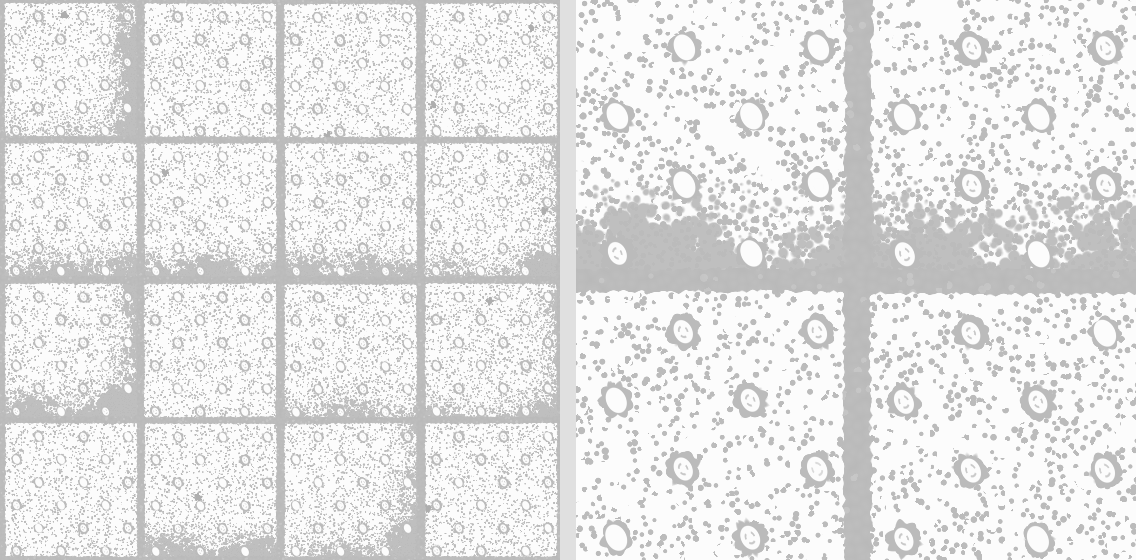
Left, the full canvas; right, a detail of the centre.
This texture map is drawn by a WebGL 1 fragment shader. Its source:

```glsl
precision highp float;
// Speckled pale paving slabs with staggered oval studs, grey joints and edge grime.
uniform vec2 u_resolution;

#define TILES 4.0                      // slabs across and down
#define HALF_SLAB vec2(0.469, 0.474)   // half size of a slab within its repeat
#define STUD_START vec2(0.109, 0.0625) // lowest left stud of a slab
#define STUD_PITCH vec2(0.319, 0.1635) // stud spacing across and up
#define STUD_RADIUS 0.041
#define CORE_SIZE vec2(0.023, 0.031)   // half axes of the pale oval
#define FLECK_CELLS 250.0
#define FLECK_DENSITY 0.33
#define GRIME_DEPTH 0.32
#define PALE vec3(0.99)
#define GREY vec3(0.735)

const float TAU = 6.28318;

float hash(vec2 p) {
  vec3 q = fract(p.xyx * 0.1031);
  q += dot(q, q.yzx + 33.33);
  return fract((q.x + q.y) * q.z);
}

// Wrapping cellular noise: distance to the nearest point, and its random value.
vec2 cellular(vec2 uv, float count) {
  vec2 p = uv * count;
  vec2 base = floor(p);
  vec2 nearest = vec2(9.0, 0.0);
  for (int j = -1; j <= 1; j++) {
    for (int i = -1; i <= 1; i++) {
      vec2 corner = base + vec2(float(i), float(j));
      vec2 id = mod(corner, count);
      vec2 seed = corner + vec2(hash(id + 11.0), hash(id + 47.0));
      float dist = length(p - seed);
      if (dist < nearest.x) nearest = vec2(dist, hash(id + 83.0));
    }
  }
  return nearest;
}

// Coverage of the inside of a distance field.
float inside(float dist, float blur) {
  return 1.0 - smoothstep(-blur, blur, dist);
}

// Small grains, kept where their random value is below the density.
float flecks(vec2 uv, float count, float density) {
  vec2 grain = cellular(uv, count);
  float blur = 0.5 * count / u_resolution.x;
  float radius = 0.3 + 0.25 * fract(grain.y * 37.0);
  return step(grain.y, density) * inside(grain.x - radius, blur);
}

// Layered sines that wrap over the canvas.
float waves(vec2 uv) {
  return 0.5 * sin(TAU * (3.0 * uv.x + 7.0 * uv.y))
       + 0.3 * sin(TAU * (11.0 * uv.x - 5.0 * uv.y) + 1.7)
       + 0.2 * sin(TAU * (19.0 * uv.x + 23.0 * uv.y) + 4.1);
}

// Offset from the nearest stud centre; its column and row go to studId.
vec2 studOffset(vec2 p, out vec2 studId) {
  p -= STUD_START;
  float row = clamp(floor(p.y / STUD_PITCH.y + 0.5), 0.0, 5.0);
  float shift = 0.5 * mod(row, 2.0);
  float column = clamp(floor(p.x / STUD_PITCH.x - shift + 0.5), 0.0, 2.0);
  studId = vec2(column, row);
  return p - vec2(column + shift, row) * STUD_PITCH;
}

void main() {
  vec2 uv = gl_FragCoord.xy / u_resolution;
  float blur = 0.6 * TILES / u_resolution.x;
  vec2 tileId = floor(uv * TILES);
  vec2 nudge = vec2(hash(tileId + 5.0), hash(tileId + 29.0)) - 0.5;
  vec2 slab = fract(uv * TILES) - 0.5 - vec2(0.005, -0.002) - 0.01 * nudge;
  float coarse = cellular(uv, 56.0).x;
  float fine = cellular(uv, 170.0).x;

  // Joints with slightly uneven, crumbled edges
  vec2 rim = abs(slab) - HALF_SLAB + 0.01;
  float slabDist = length(max(rim, 0.0)) + min(max(rim.x, rim.y), 0.0) - 0.01;
  slabDist += 0.003 * waves(uv) + 0.012 * (fine - 0.45);
  float joint = 1.0 - inside(slabDist, blur);

  // Grime creeping in from the lower and right edges of some slabs
  vec2 amount = smoothstep(0.45, 0.95, vec2(hash(tileId + 61.0), hash(tileId + 97.0)));
  vec2 reach = max(1.0 - vec2(0.5 - slab.x, slab.y + 0.5) / GRIME_DEPTH, 0.0);
  float grime = dot(amount, reach) * (0.9 + 0.35 * waves(uv.yx));
  float stain = smoothstep(0.0, 0.16, grime - 0.5 * coarse - 0.5 * fine);

  // Flecks, clumped and denser near grime
  float density = FLECK_DENSITY * (0.35 + 1.4 * coarse) + 0.6 * grime;
  float ink = max(flecks(uv, FLECK_CELLS, density), 0.95 * stain);

  // Rare dark chips
  vec2 chip = cellular(uv, 15.0);
  float chipDist = chip.x - 0.1 + 0.12 * (fine - 0.4);
  ink = max(ink, 1.2 * step(chip.y, 0.03) * inside(chipDist, blur * 4.0));

  // Studs: ragged grey collar, pale tilted oval, sometimes a broken inner line
  vec2 studId;
  vec2 offset = studOffset(slab + 0.5, studId);
  float variety = hash(studId + tileId * 13.0 + 7.0);
  vec2 tilted = mat2(0.9, -0.436, 0.436, 0.9) * offset;
  float collar = length(tilted * vec2(1.08, 1.0)) - STUD_RADIUS;
  collar += 0.018 * (fine - 0.45) - 0.004 * (variety - 0.5);
  float oval = length(tilted / CORE_SIZE) - 1.0 + 0.2 * (variety - 0.5);
  float core = inside(oval * CORE_SIZE.x, blur);
  float line = inside(abs(oval + 0.5) * CORE_SIZE.x - 0.002, blur);
  float arc = sin(3.0 * atan(tilted.y, tilted.x + 0.00001) + 9.0 * variety);
  line *= smoothstep(0.4, 0.7, variety) * smoothstep(-0.5, 0.3, arc);
  ink = max(ink, inside(collar, blur * 1.3));
  ink = max(ink * (1.0 - core), 0.8 * line);

  // Joint filling with faint light grains
  float grains = flecks(uv + 0.5, 200.0, 0.12);
  ink = mix(ink, 1.0 + 0.08 * (fine - 0.45) - 0.15 * grains, joint);

  gl_FragColor = vec4(mix(PALE, GREY, ink), 1.0);
}
```
